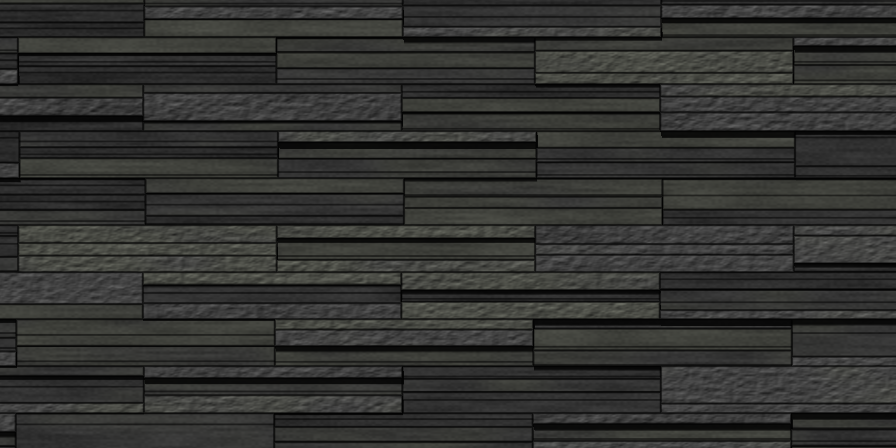
Write a WebGL 1 fragment shader that draws this texture.

```glsl
precision highp float;
// Dark stacked-slate cladding: half-offset panels, each split into two or three
// strips of random depth. Proud strips are rough and pale, recessed ones are smooth
// and streaked; a short march toward the light gives the cast shadows.

uniform vec2 u_resolution;

float hash(vec2 p) {
  vec3 q = fract(p.xyx * 0.1031);
  q += dot(q, q.yzx + 33.33);
  return fract((q.x + q.y) * q.z);
}

float noise(vec2 p) {
  vec2 i = floor(p), f = fract(p);
  f = f * f * (3.0 - 2.0 * f);
  return mix(mix(hash(i), hash(i + vec2(1.0, 0.0)), f.x),
             mix(hash(i + vec2(0.0, 1.0)), hash(i + 1.0), f.x), f.y);
}

// Returns depth, distance to nearest edge, distance from strip top, tone seed.
vec4 strip(vec2 p) {
  float t = (1.0 - p.y) * 9.53 - 0.79;
  float row = floor(t), v = t - row;
  float u = (p.x - 0.037) / 0.577 - 0.5 * mod(row, 2.0);
  u += 0.025 * (hash(vec2(row + 20.0, 7.0)) - 0.5);
  vec2 id = vec2(floor(u), row) + 20.0;

  // Two horizontal cuts; the upper one is sometimes left out.
  float upper = mix(0.18, 0.42, hash(id)) * step(0.15, hash(id + 67.0));
  float lower = mix(0.55, 0.82, hash(id + 41.0));
  float k = step(upper, v) + step(lower, v);
  float top = k < 0.5 ? 0.0 : (k < 1.5 ? upper : lower);
  float bottom = k < 0.5 ? upper : (k < 1.5 ? lower : 1.0);

  vec2 stripId = id * 3.0 + vec2(17.0, 29.0) * k;
  float side = min(fract(u), 1.0 - fract(u)) * 0.577;
  float edge = min(min(v - top, bottom - v) / 9.53, side);
  return vec4(hash(stripId), edge, (v - top) / 9.53, hash(stripId + 113.0));
}

void main() {
  vec2 p = gl_FragCoord.xy / u_resolution.y;
  vec4 s = strip(p);
  float depth = s.x, tone = s.w;
  float rough = step(0.64, depth);

  // Shadow cast by prouder strips above and slightly to the left.
  float shadow = 0.0;
  for (int i = 1; i <= 10; i++) {
    float d = float(i) * 0.0016;
    float rise = strip(p + vec2(-0.25, 1.0) * d).x - depth;
    shadow = max(shadow, smoothstep(0.0, 0.005, rise * 0.022 - d));
  }

  // Smooth faces: long streaks, fine grain and a thin saw line.
  vec2 q = p + tone * 5.0;
  float streak = noise(q * vec2(9.0, 150.0)) - 0.5;
  float grain = noise(q * vec2(130.0, 230.0)) - 0.5;
  float cloud = noise(q * vec2(7.0, 22.0)) - 0.5;
  float smoothFace = 0.165 + 0.085 * tone + 0.055 * streak + 0.035 * grain + 0.05 * cloud;
  float sawLine = abs(s.z - 0.012 - 0.03 * tone);
  smoothFace *= 1.0 - 0.5 * (1.0 - smoothstep(0.0005, 0.0035, sawLine));

  // Split faces: embossed chips lit from above.
  vec2 chip = q * vec2(62.0, 120.0);
  float relief = noise(chip) - noise(chip + vec2(-0.3, 0.6));
  relief += 0.6 * (noise(chip * 2.1) - noise(chip * 2.1 + vec2(-0.3, 0.6)));
  float roughFace = 0.235 + 0.05 * tone + 0.13 * relief + 0.04 * cloud;
  roughFace += 0.06 * exp(-s.z * 220.0);

  // Combine faces, shadows and dark seams.
  float light = mix(smoothFace, roughFace, rough);
  light *= 1.0 - 0.82 * shadow;
  light *= mix(0.28, 1.0, smoothstep(0.0003, 0.0042, s.y));
  vec3 tint = mix(vec3(1.0), vec3(1.0, 1.02, 0.93), smoothstep(0.4, 0.9, tone + cloud * 0.5));
  gl_FragColor = vec4(light * tint, 1.0);
}
```
